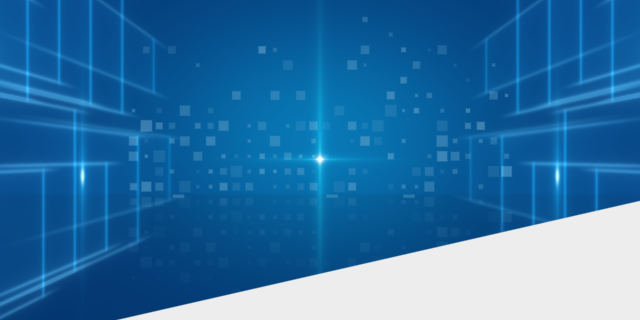
This background is drawn by a WebGL 1 fragment shader. Its source:

```glsl
precision highp float;
// Blue digital hall: glowing side panels, floating squares, light flares and a pale slanted wedge.
uniform vec2 u_resolution;

const vec3 DEEP_BLUE = vec3(0.015, 0.225, 0.465);
const vec3 BRIGHT_BLUE = vec3(0.03, 0.47, 0.71);
const vec3 SQUARE_TINT = vec3(0.45, 0.67, 0.81);
const vec3 EDGE_CYAN = vec3(0.05, 0.25, 0.30);
const vec3 STREAK_BLUE = vec3(0.17, 0.24, 0.23);
const vec3 BEAM_TEAL = vec3(0.04, 0.27, 0.22);
const vec3 PALE_GREY = vec3(0.93);
const float HORIZON = 0.393;
const float EYE_LEVEL = 0.505;
const vec2 CELL = vec2(0.0402, 0.0475);

float hash(vec2 p) {
  return fract(sin(dot(p, vec2(127.1, 311.7))) * 43758.5);
}

// Thin bright core with a soft halo
float stroke(float dist, float width) {
  float t = dist / width;
  return exp(-t * t) + 0.25 * exp(-abs(t) * 0.3);
}

float within(float v, float low, float high, float blur) {
  return smoothstep(low - blur, low + blur, v) * (1.0 - smoothstep(high - blur, high + blur, v));
}

// Pointed glow that decays separately along each axis
float flare(vec2 p, vec2 size) {
  return exp(-abs(p.x) / size.x - abs(p.y) / size.y);
}

// Perspective frames on a side wall: x = uprights, y = receding streaks, z = glass fill
vec3 wallPanels(float depth, float y) {
  float v = (y - EYE_LEVEL) / max(depth, 0.05);
  vec3 sum = vec3(0.0);
  for (int i = 0; i < 10; i++) {
    float n = float(i);
    float upper = mod(n, 2.0);
    float edge = 0.47 + 0.0493 * n;
    float a = hash(vec2(n, 3.0));
    float b = hash(vec2(n, 8.0));
    float low = mix(-mix(0.25, 0.57, a), 0.17 + 0.3 * a, upper);
    float high = mix(0.3 * b - 0.06, 0.5 + 0.45 * b, upper);
    float span = within(v, low, high, 0.02);
    float reach = smoothstep(edge - 0.07, edge + 0.03, depth);
    reach *= 1.0 - smoothstep(edge + 0.25, edge + 0.55, depth);
    float strength = 0.4 + 0.6 * smoothstep(0.45, 0.65, edge);
    sum.x += stroke(depth - edge, 0.005) * span * strength;
    sum.y += (stroke((v - low) * depth, 0.007) + stroke((v - high) * depth, 0.007)) * reach * strength;
    sum.z += span * reach * step(edge, depth);
  }
  return sum;
}

// Opacity of the random square in each grid cell, mirrored faintly in the floor
float squares(vec2 p, float pixel) {
  float height = p.y - HORIZON;
  vec2 grid = vec2(p.x, abs(height)) / CELL;
  vec2 id = floor(grid);
  vec2 local = abs(fract(grid) - 0.5) * CELL;
  float size = mix(0.004, 0.0185, pow(hash(id + 17.0), 1.4));
  float present = step(hash(id + 5.0), mix(0.72, 0.08, id.y / 11.0));
  present *= step(abs(id.x + 0.5), 14.5) * step(id.y, 11.0);
  float shape = 1.0 - smoothstep(-pixel, pixel, max(local.x, local.y) - size);
  float alpha = mix(0.12, 0.52, hash(id + 41.0));
  float reflection = 0.35 * exp(height * 4.0);
  return shape * present * alpha * mix(reflection, 1.0, step(0.0, height));
}

// Short light dashes lying on the horizon
float dashes(vec2 p, float pixel) {
  float cell = p.x / 0.08;
  float lit = step(0.6, hash(vec2(floor(cell), 21.0))) * step(abs(p.x), 0.48);
  float shape = within(fract(cell), 0.25, 0.7, 0.04);
  return lit * shape * (1.0 - smoothstep(0.002, 0.002 + 2.0 * pixel, abs(p.y - HORIZON + 0.006)));
}

void main() {
  float pixel = 1.0 / u_resolution.y;
  vec2 p = vec2(gl_FragCoord.x - 0.5 * u_resolution.x, gl_FragCoord.y) * pixel;
  float depth = abs(p.x);

  // Hall: central light, dimmer floor and faint outer light
  vec2 q = (p - vec2(0.0, 0.57)) / vec2(0.55, 0.39);
  vec3 color = mix(DEEP_BLUE, BRIGHT_BLUE, exp(-dot(q, q)));
  color *= 1.0 - 0.06 * smoothstep(HORIZON + 0.01, HORIZON - 0.01, p.y);
  color += vec3(0.02, 0.09, 0.10) * flare(vec2(depth - 1.0, p.y - 0.85), vec2(0.12, 0.25));

  // Floating squares
  color = mix(color, SQUARE_TINT, squares(p, pixel));
  color = mix(color, SQUARE_TINT, 0.35 * dashes(p, pixel));

  // Side walls
  vec3 wall = wallPanels(depth, p.y);
  color += EDGE_CYAN * min(wall.x, 1.3) * 0.65;
  color += STREAK_BLUE * min(wall.y, 1.6) * 0.7;
  color += vec3(0.005, 0.02, 0.025) * min(wall.z, 3.0);

  // Central star
  vec2 star = p - vec2(0.0, 0.502);
  color += BEAM_TEAL * flare(star, vec2(0.012, 0.3));
  color += BEAM_TEAL * flare(star, vec2(0.09, 0.009));
  color += vec3(0.75, 0.12, 0.05) * exp(-dot(star, star) / 0.00018);
  color += vec3(0.5, 0.2, 0.15) * (flare(star, vec2(0.014, 0.003)) + flare(star, vec2(0.003, 0.02)));

  // Upright flares on both walls
  vec2 lamp = vec2(depth - 0.742, p.y - 0.45);
  color += vec3(0.05, 0.32, 0.36) * flare(lamp, vec2(0.012, 0.13));
  color += vec3(0.75, 0.48, 0.25) * exp(-dot(lamp / vec2(0.006, 0.025), lamp / vec2(0.006, 0.025)));

  // Pale wedge along the lower right
  float slope = p.y - 0.2277 * (p.x + 0.6354);
  color = mix(PALE_GREY, color, smoothstep(-pixel, pixel, slope));
  gl_FragColor = vec4(clamp(color, 0.0, 1.0), 1.0);
}
```
